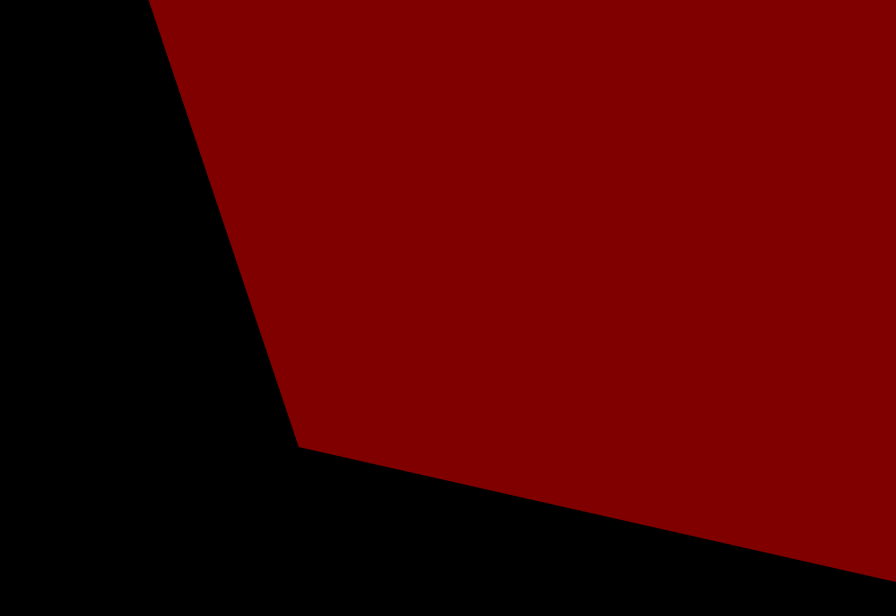
Give the GLSL for this background, as a Shadertoy shader.

```glsl
// Signed distance to the line from a to b, positive on its left
float lineSide(vec2 p, vec2 a, vec2 b) {
    vec2 dir = normalize(b - a);
    return dot(p - a, vec2(-dir.y, dir.x));
}

void mainImage(out vec4 fragColor, in vec2 fragCoord) {
    // Canvas units: height 1, width 16/11
    vec2 p = fragCoord / iResolution.xy * vec2(16.0 / 11.0, 1.0);
    float pixel = 1.0 / iResolution.y;

    // Red wedge opening to the upper right from its corner
    vec2 corner = vec2(0.485, 0.2743);
    float leftEdge = lineSide(p, vec2(0.2412, 1.0), corner);
    float lowerEdge = lineSide(p, corner, vec2(1.4545, 0.0552));
    float inside = min(leftEdge, lowerEdge);

    // Flat maroon over black
    vec3 maroon = vec3(0.502, 0.0, 0.0);
    float coverage = clamp(inside / pixel + 0.5, 0.0, 1.0);
    fragColor = vec4(maroon * coverage, 1.0);
}
```
